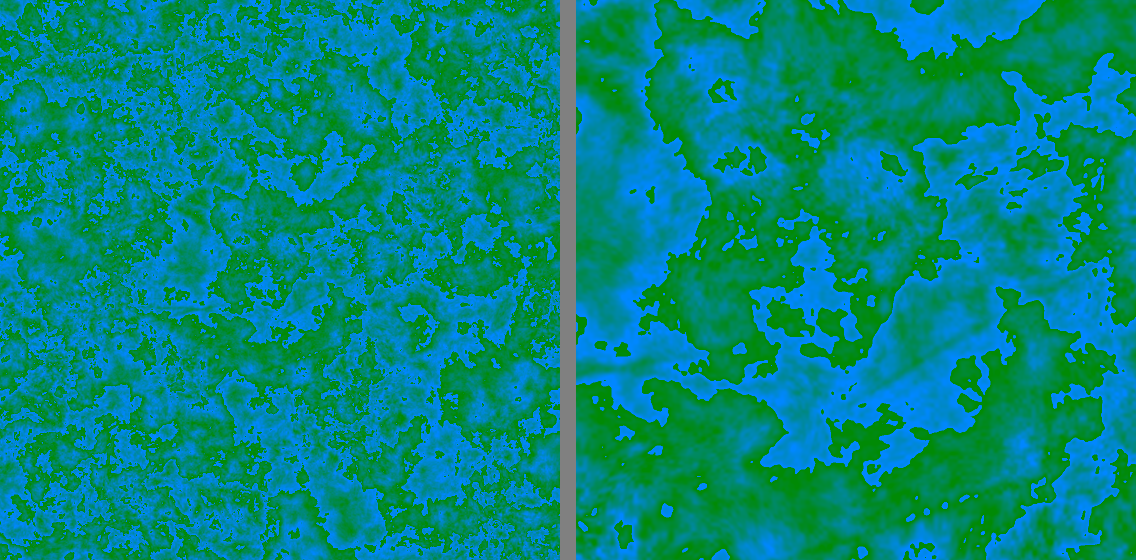
Left, the full canvas; right, a detail of the centre.
Give the GLSL for this texture, as a Shadertoy shader.

```glsl
// Mottled green and blue mineral surface. A rough fractal height field, with
// a few ringed pits and faint scratches, is wrapped by fract so that smooth
// green-to-blue ramps break along ragged, island-like contours.

const vec3 GREEN = vec3(0.0, 0.54, 0.02);
const vec3 BLUE = vec3(0.0, 0.53, 1.0);
const int OCTAVES = 6;
const int SCRATCHES = 7;
const int SUBSAMPLES = 2;

float hash(vec2 p) {
    vec3 q = fract(vec3(p.xyx) * 0.1031);
    q += dot(q, q.yzx + 33.33);
    return fract((q.x + q.y) * q.z);
}

vec2 hash2(vec2 p) {
    return vec2(hash(p), hash(p + vec2(71.0, 37.0)));
}

// Value noise centred on zero, from -0.5 to 0.5
float noise(vec2 p) {
    vec2 cell = floor(p);
    vec2 f = fract(p);
    vec2 s = f * f * (3.0 - 2.0 * f);
    float low = mix(hash(cell), hash(cell + vec2(1.0, 0.0)), s.x);
    float high = mix(hash(cell + vec2(0.0, 1.0)), hash(cell + vec2(1.0)), s.x);
    return mix(low, high, s.y) - 0.5;
}

// Fractal noise: each octave is turned, doubled and scaled by gain
float fractal(vec2 p, float gain) {
    const mat2 TURN = mat2(0.8, 0.6, -0.6, 0.8);
    float sum = 0.0;
    float amplitude = 1.0;
    for (int i = 0; i < OCTAVES; i++) {
        sum += amplitude * noise(p);
        p = TURN * p * 2.0 + 17.3;
        amplitude *= gain;
    }
    return sum;
}

// Scattered round pits: a raised centre inside a sunken ring
float pits(vec2 p, float density) {
    vec2 cell = floor(p);
    float sum = 0.0;
    for (int y = -1; y <= 1; y++) {
        for (int x = -1; x <= 1; x++) {
            vec2 id = cell + vec2(x, y);
            vec2 offset = p - id - hash2(id + 5.0);
            float radius = mix(0.1, 0.26, hash(id + 91.0));
            float d2 = dot(offset, offset) / (radius * radius);
            float present = step(hash(id + 43.0), density);
            sum += present * (1.0 - 1.3 * d2) * exp(-d2);
        }
    }
    return sum;
}

// Long, shallow-angled scratches that fade towards their ends
float scratches(vec2 p, float width) {
    float sum = 0.0;
    for (int i = 0; i < SCRATCHES; i++) {
        vec2 id = vec2(float(i) + 3.0, 12.0);
        float angle = mix(-0.7, 0.7, hash(id));
        vec2 along = vec2(cos(angle), sin(angle));
        vec2 offset = p - hash2(id + 29.0);
        float t = dot(offset, along) / mix(0.08, 0.2, hash(id + 61.0));
        float across = dot(offset, vec2(-along.y, along.x)) + 0.006 * t * t;
        float side = hash(id + 83.0) < 0.5 ? -1.0 : 1.0;
        sum += side * exp(-across * across / (width * width))
             * smoothstep(1.0, 0.5, abs(t));
    }
    return sum;
}

float surfaceHeight(vec2 p) {
    vec2 warp = vec2(noise(p * 24.0 + 3.0), noise(p * 24.0 + 57.0));
    vec2 q = p + 0.012 * warp;
    // Calm and rough districts differ in the strength of fine detail
    float gain = 0.73 + 0.2 * noise(p * 9.0 + 21.0);
    return 1.08 + 0.3 * noise(p * 5.0 + 40.0)
         + 1.35 * fractal(q * 11.5 + 8.0, gain)
         + 0.45 * pits(q * 13.0, 0.3)
         + 0.28 * scratches(p + 0.006 * warp, 0.003);
}

void mainImage(out vec4 fragColor, in vec2 fragCoord) {
    // Average the wrapped tone over the pixel to soften the contour steps
    float tone = 0.0;
    for (int y = 0; y < SUBSAMPLES; y++) {
        for (int x = 0; x < SUBSAMPLES; x++) {
            vec2 shift = 0.6 * ((vec2(x, y) + 0.5) / float(SUBSAMPLES) - 0.5);
            tone += fract(surfaceHeight((fragCoord + shift) / iResolution.y));
        }
    }
    tone /= float(SUBSAMPLES * SUBSAMPLES);

    // Restore the contrast lost by averaging
    tone = clamp(0.49 + (tone - 0.5) * 1.12, 0.0, 1.0);
    fragColor = vec4(mix(GREEN, BLUE, tone), 1.0);
}
```
